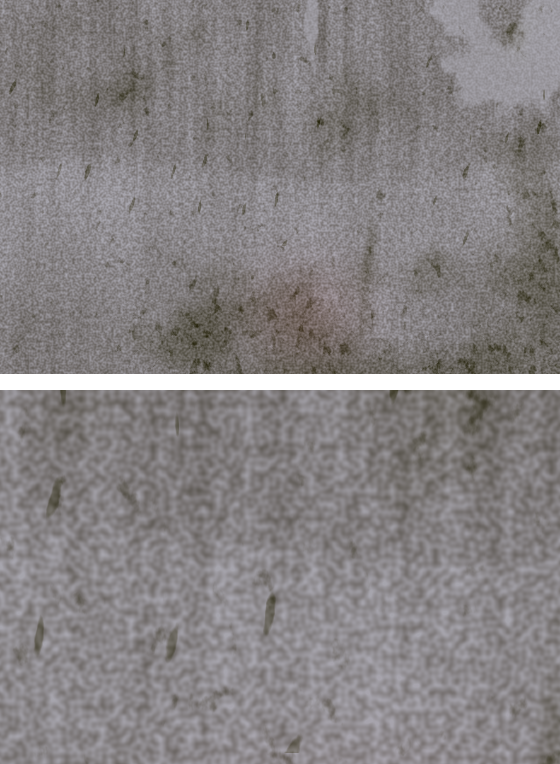
Top: the whole. Bottom: its middle third, enlarged.
This texture is drawn by a WebGL 1 fragment shader. Its source:

```glsl
precision highp float;
// Weathered grey plaster wall with rain streaks, damp moss stains and flaking paint.

uniform vec2 u_resolution;

const vec3 MOSS = vec3(0.25, 0.235, 0.19);
const vec3 STONE = vec3(0.47, 0.452, 0.45);
const vec3 PALE = vec3(0.60, 0.59, 0.613);
const vec3 GREEN_TINT = vec3(0.0, 0.006, -0.03);
const vec3 ROSE_TINT = vec3(0.035, -0.005, 0.0);

vec2 hash2(vec2 cell) {
  vec3 h = fract(cell.xyx * vec3(0.1031, 0.1030, 0.0973));
  h += dot(h, h.yzx + 33.33);
  return fract((h.xx + h.yz) * h.zy);
}

float cornerSlope(vec2 cell, vec2 offset) {
  float angle = 6.2832 * hash2(cell).x;
  return dot(vec2(cos(angle), sin(angle)), offset);
}

float gradientNoise(vec2 p) {
  vec2 i = floor(p), f = fract(p);
  vec2 w = f * f * f * (f * (f * 6.0 - 15.0) + 10.0);
  vec2 e = vec2(1.0, 0.0);
  float low = mix(cornerSlope(i, f), cornerSlope(i + e.xy, f - e.xy), w.x);
  float high = mix(cornerSlope(i + e.yx, f - e.yx), cornerSlope(i + e.xx, f - e.xx), w.x);
  return mix(low, high, w.y);
}

float fbm(vec2 p) {
  float sum = 0.0, amplitude = 1.0;
  for (int i = 0; i < 5; i++) {
    sum += amplitude * gradientNoise(p);
    p = mat2(1.6, 1.2, -1.2, 1.6) * p + 17.3;
    amplitude *= 0.5;
  }
  return sum;
}

// Soft elliptical area, 1 at its centre
float blob(vec2 p, vec2 centre, vec2 radius) {
  vec2 d = (p - centre) / radius;
  return exp(-dot(d, d));
}

// Where water gathers: the foot of the wall, the right side and a few stains
float dampness(vec2 p) {
  float damp = 0.75 * blob(p, vec2(0.55, 0.10), vec2(0.20, 0.15));
  damp += 0.65 * blob(p, vec2(0.86, 0.08), vec2(0.18, 0.20));
  damp += 0.80 * blob(p, vec2(1.45, 0.30), vec2(0.16, 0.36));
  damp += 0.60 * blob(p, vec2(1.20, 0.0), vec2(0.35, 0.12));
  damp += 0.45 * blob(p, vec2(0.90, 0.69), vec2(0.22, 0.11));
  damp += 0.55 * blob(p, vec2(0.99, 0.36), vec2(0.02, 0.16));
  damp += 0.60 * blob(p, vec2(1.17, 0.29), vec2(0.06, 0.07));
  damp += 0.75 * blob(p, vec2(1.37, 0.90), vec2(0.06, 0.09));
  return damp + 0.35 * blob(p, vec2(0.33, 0.78), vec2(0.30, 0.20));
}

// Patches where the old light paint survives
float paintCover(vec2 p, float ragged) {
  float cover = blob(p, vec2(1.32, 0.80), vec2(0.15, 0.12));
  cover += blob(p, vec2(1.48, 0.93), vec2(0.08, 0.20));
  cover += blob(p, vec2(1.22, 0.98), vec2(0.08, 0.08));
  cover += 0.9 * blob(p, vec2(0.835, 0.94), vec2(0.022, 0.16));
  return smoothstep(0.42, 0.72, cover + 0.4 * ragged);
}

// One steep leaf-shaped scrape in some of the grid cells
float scrapes(vec2 p, float density, float ragged) {
  vec2 cell = floor(p);
  vec2 chance = hash2(cell + 41.0);
  vec2 d = fract(p) - mix(vec2(0.3), vec2(0.7), hash2(cell + 7.0));
  vec2 along = normalize(vec2(mix(-0.05, 0.5, chance.y), 1.0));
  vec2 local = vec2(dot(d, vec2(along.y, -along.x)), dot(d, along));
  vec2 size = vec2(0.055, 0.25) * mix(0.55, 1.1, chance.y);
  float shape = 1.0 - length(local / size) + 0.8 * ragged;
  return smoothstep(0.0, 0.5, shape) * step(chance.x, density);
}

void main() {
  vec2 p = gl_FragCoord.xy / u_resolution.y;
  float cloud = fbm(p * 3.0 + 5.0);
  float ragged = fbm(p * 13.0 + 31.0);
  float damp = dampness(p + 0.04 * vec2(cloud, ragged));
  float grime = smoothstep(0.12, 1.0, damp + 0.5 * fbm(p * 6.0 + 11.0));
  float paint = paintCover(p, ragged);
  float upper = smoothstep(0.25, 0.75, p.y);

  // Broad tone: a washed band below a wavering tide line, then vertical rain streaks
  float tide = 0.53 + 0.03 * cloud + 0.03 * sin(p.x * 5.0);
  float band = smoothstep(tide + 0.04, tide - 0.02, p.y) * smoothstep(0.05, 0.38, p.y);
  float tone = 0.507 + 0.045 * band + 0.05 * cloud;
  float streak = gradientNoise(vec2(p.x * 26.0 + 0.4 * cloud, p.y * 1.6));
  streak += 0.7 * gradientNoise(vec2(p.x * 75.0, p.y * 4.0 + 9.0));
  tone += streak * mix(0.025, 0.075, upper);
  tone -= 0.13 * grime;
  tone = mix(tone, 0.605 + 0.02 * cloud, paint);

  // Dark flecks, scrapes and flaking cracks
  float speck = fbm(p * vec2(32.0, 22.0) + 3.0);
  float flecks = smoothstep(0.38, 0.75, speck + 0.3 * grime - 0.1 * paint);
  float height = smoothstep(0.25, 0.45, p.y) * smoothstep(1.05, 0.75, p.y);
  float marks = scrapes(p * 10.0, 0.28 * height, speck);
  float crackLine = 1.0 - smoothstep(0.0, 0.06, abs(ragged + 0.1));
  float cracks = crackLine * smoothstep(0.45, 0.1, p.y) * smoothstep(-0.1, 0.4, cloud + damp);
  tone -= 0.13 * flecks + 0.15 * marks + 0.05 * cracks;

  // Sandy grain, calmer on the paint
  float grain = 0.14 * gradientNoise(p * 155.0) + 0.09 * gradientNoise(p * 74.0 + 50.0);
  tone += grain * mix(1.0, 0.5, paint);

  vec3 colour = mix(MOSS, STONE, clamp((tone - 0.25) / 0.22, -0.4, 1.0));
  colour = mix(colour, PALE, clamp((tone - 0.47) / 0.13, 0.0, 1.4));
  colour += GREEN_TINT * clamp(0.5 * grime + 0.6 * marks + 0.3 * flecks, 0.0, 1.0);
  colour += ROSE_TINT * blob(p, vec2(0.82, 0.16), vec2(0.16, 0.14));
  gl_FragColor = vec4(colour, 1.0);
}
```
